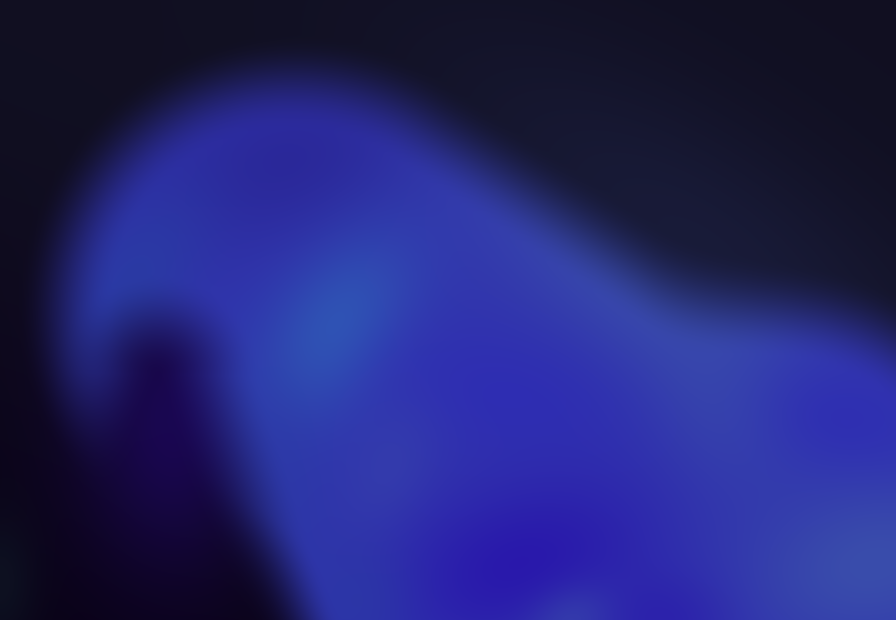
This background is drawn by a WebGL 2 fragment shader. Its source:

```glsl
#version 300 es
precision highp float;

uniform vec2 u_resolution;
out vec4 outColor;

// Lengths are in canvas heights
const float EDGE_SOFTNESS = 0.078;
const float HOLLOW_SOFTNESS = 0.085;
const float BLEND_WIDTH = 0.10;

const vec2 HEAD = vec2(0.472, 0.500);
const vec2 TAIL = vec2(1.208, 0.004);
const float BODY_RADIUS = 0.367;
const vec2 SHOULDER = vec2(1.245, 0.113);
const float SHOULDER_RADIUS = 0.385;
const vec2 BELLY = vec2(0.811, 0.094);
const float BELLY_RADIUS = 0.350;

const vec2 HOLLOW_TOP = vec2(0.255, 0.396);
const vec2 HOLLOW_BASE = vec2(0.245, 0.000);
const vec2 HOLLOW_RADII = vec2(0.080, 0.215);

const vec3 NIGHT = vec3(0.065, 0.060, 0.130);
const vec3 NIGHT_BLUE = vec3(0.095, 0.105, 0.220);
const vec3 BLACK_VIOLET = vec3(0.035, 0.005, 0.085);
const vec3 CORNER_SLATE = vec3(0.050, 0.065, 0.125);
const vec3 VIOLET = vec3(0.105, 0.025, 0.340);
const vec3 COBALT = vec3(0.190, 0.200, 0.675);
const vec3 INDIGO = vec3(0.165, 0.155, 0.600);
const vec3 ULTRAMARINE = vec3(0.180, 0.175, 0.700);
const vec3 DEEP_BLUE = vec3(0.160, 0.095, 0.670);
const vec3 STEEL = vec3(0.225, 0.300, 0.670);
const vec3 AZURE = vec3(0.185, 0.350, 0.710);
const vec3 DUSK_BLUE = vec3(0.165, 0.225, 0.640);

float taperedCapsule(vec2 p, vec2 a, vec2 b, vec2 radii) {
    vec2 axis = b - a;
    float t = clamp(dot(p - a, axis) / dot(axis, axis), 0.0, 1.0);
    return length(p - a - axis * t) - mix(radii.x, radii.y, t);
}

float smoothUnion(float a, float b) {
    float h = max(BLEND_WIDTH - abs(a - b), 0.0) / BLEND_WIDTH;
    return min(a, b) - 0.25 * h * h * BLEND_WIDTH;
}

// Rotated elliptical Gaussian
float glow(vec2 p, vec2 center, vec2 size, float angle) {
    float c = cos(angle), s = sin(angle);
    vec2 q = mat2(c, -s, s, c) * (p - center) / size;
    return exp(-dot(q, q));
}

vec3 backdrop(vec2 p) {
    vec3 color = mix(BLACK_VIOLET, NIGHT, smoothstep(-0.1, 1.0, p.y + 0.4 * p.x));
    color = mix(color, NIGHT_BLUE, glow(p, vec2(1.13, 0.60), vec2(0.50, 0.20), -0.6));
    color = mix(color, CORNER_SLATE, glow(p, vec2(0.0, 0.06), vec2(0.06, 0.11), 0.0));
    return mix(color, VIOLET, 0.9 * glow(p, vec2(0.28, 0.32), vec2(0.15, 0.24), 0.0));
}

vec3 bodyColor(vec2 p) {
    vec3 color = COBALT;
    // Upper bands
    color = mix(color, INDIGO, glow(p, vec2(0.46, 0.74), vec2(0.26, 0.13), 0.25));
    color = mix(color, DUSK_BLUE, glow(p, vec2(0.21, 0.54), vec2(0.17, 0.09), 1.0));
    color = mix(color, STEEL, 0.85 * glow(p, vec2(1.03, 0.54), vec2(0.34, 0.13), -0.65));
    color = mix(color, STEEL, 0.6 * glow(p, vec2(1.17, 0.38), vec2(0.13, 0.18), 0.0));
    // Center and lower pools
    color = mix(color, AZURE, 0.9 * glow(p, vec2(0.54, 0.465), vec2(0.17, 0.10), 0.95));
    color = mix(color, DUSK_BLUE, 0.6 * glow(p, vec2(0.45, 0.22), vec2(0.09, 0.20), 0.2));
    color = mix(color, ULTRAMARINE, 0.9 * glow(p, vec2(0.82, 0.36), vec2(0.20, 0.10), -0.2));
    color = mix(color, STEEL, 0.35 * glow(p, vec2(0.63, 0.23), vec2(0.07, 0.12), -0.3));
    color = mix(color, DEEP_BLUE, glow(p, vec2(0.84, 0.09), vec2(0.22, 0.13), 0.3));
    color = mix(color, DEEP_BLUE, 0.7 * glow(p, vec2(1.08, 0.0), vec2(0.12, 0.08), 0.0));
    color = mix(color, STEEL, 0.5 * glow(p, vec2(0.92, 0.0), vec2(0.07, 0.05), 0.4));
    color = mix(color, DUSK_BLUE, 0.6 * glow(p, vec2(0.58, 0.03), vec2(0.09, 0.10), 0.0));
    // Right side
    color = mix(color, ULTRAMARINE, 0.9 * glow(p, vec2(1.37, 0.31), vec2(0.16, 0.10), -0.4));
    return mix(color, STEEL, glow(p, vec2(1.41, 0.09), vec2(0.20, 0.13), 0.2));
}

void main() {
    vec2 p = gl_FragCoord.xy / u_resolution.y;

    // Soft silhouette
    float body = taperedCapsule(p, HEAD, TAIL, vec2(BODY_RADIUS));
    body = smoothUnion(body, length(p - SHOULDER) - SHOULDER_RADIUS);
    body = smoothUnion(body, length(p - BELLY) - BELLY_RADIUS);
    float hollow = taperedCapsule(p, HOLLOW_TOP, HOLLOW_BASE, HOLLOW_RADII);
    float coverage = smoothstep(EDGE_SOFTNESS, -EDGE_SOFTNESS, body);
    coverage *= smoothstep(-HOLLOW_SOFTNESS, HOLLOW_SOFTNESS, hollow);

    outColor = vec4(mix(backdrop(p), bodyColor(p), coverage), 1.0);
}
```
